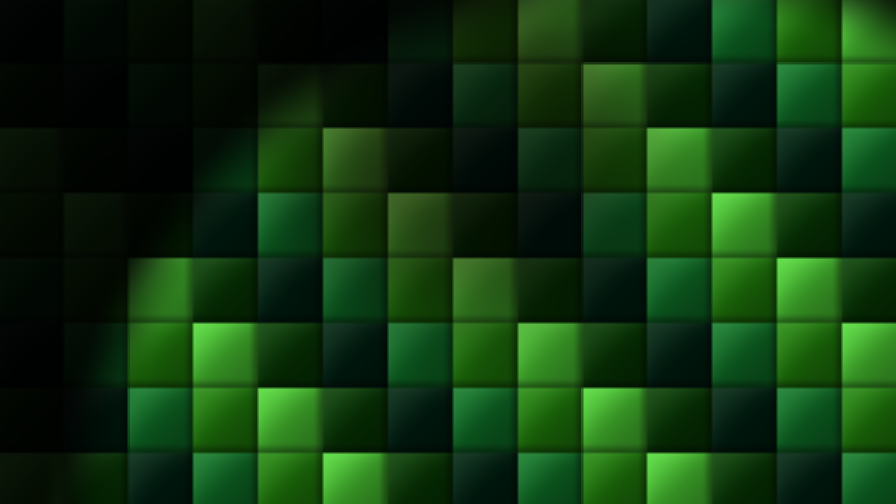
Reproduce this background procedurally as a WebGL 1 fragment shader.

```glsl
precision highp float;

uniform vec2 u_resolution;

// Lengths are in canvas heights
const float TILE_SIZE = 0.1287;
const vec2 GRID_ORIGIN = vec2(-0.0025, -0.0269);
const float SOFTNESS = 0.0022;

const vec3 BRIGHT_GREEN = vec3(0.21, 0.57, 0.14);
const vec3 DEEP_GREEN = vec3(0.02, 0.16, 0.01);
const vec3 DARK_TEAL = vec3(0.00, 0.09, 0.05);
const vec3 SEA_GREEN = vec3(0.04, 0.32, 0.11);
const vec3 LEAF_GREEN = vec3(0.09, 0.36, 0.03);
const vec3 SHEEN = vec3(0.17, 0.22, 0.16);

const vec2 LIT_CENTER = vec2(1.324, -0.137);
const float LIT_INNER = 1.10;
const float LIT_OUTER = 1.25;
const float SHADOW_LEVEL = 0.10;

const vec2 HAZE_CENTER = vec2(0.926, 0.745);
const float HAZE_INNER = 0.17;
const float HAZE_OUTER = 0.53;
const vec3 HAZE_TINT = vec3(0.63, 0.45, 0.50);

// Five colours repeat along each row and shift by one per row
vec3 tileColor(vec2 cell) {
  float phase = mod(cell.x + cell.y, 5.0);
  if (phase < 0.5) return BRIGHT_GREEN;
  if (phase < 1.5) return DEEP_GREEN;
  if (phase < 2.5) return DARK_TEAL;
  if (phase < 3.5) return SEA_GREEN;
  return LEAF_GREEN;
}

// Raised tile with its light from the upper left
vec3 shadedTile(vec2 p) {
  vec2 grid = (p - GRID_ORIGIN) / TILE_SIZE;
  vec2 cell = floor(grid);
  vec2 local = grid - cell;
  float fromLeft = local.x;
  float fromTop = 1.0 - local.y;

  float diagonal = 0.5 * (fromLeft + fromTop);
  float slope = mix(1.17, 0.80, smoothstep(0.1, 0.9, diagonal));
  float sheen = 0.65 * (1.0 - smoothstep(0.05, 0.55, diagonal));
  sheen += 0.25 * exp(-9.0 * fromTop) + 0.15 * exp(-12.0 * fromLeft);

  float rightEdge = smoothstep(0.0, 0.16, 1.0 - fromLeft);
  float bottomEdge = smoothstep(0.0, 0.16, local.y);
  float bevel = mix(0.65, 1.0, rightEdge) * mix(0.65, 1.0, bottomEdge);

  vec3 base = tileColor(cell);
  return (base * slope + SHEEN * sheen * (0.6 + 0.7 * base.g)) * bevel;
}

// Dark upper left corner and a muted haze above the middle
vec3 lighting(vec2 p) {
  float lit = 1.0 - smoothstep(LIT_INNER, LIT_OUTER, distance(p, LIT_CENTER));
  float clear = smoothstep(HAZE_INNER, HAZE_OUTER, distance(p, HAZE_CENTER));
  return mix(SHADOW_LEVEL, 1.0, lit) * mix(HAZE_TINT, vec3(1.0), clear);
}

void main() {
  vec2 p = gl_FragCoord.xy / u_resolution.y;

  // Average nearby points to soften the seams
  vec3 color = vec3(0.0);
  for (int y = -1; y <= 1; y++) {
    for (int x = -1; x <= 1; x++) {
      color += shadedTile(p + SOFTNESS * vec2(float(x), float(y)));
    }
  }
  gl_FragColor = vec4(color / 9.0 * lighting(p), 1.0);
}
```
